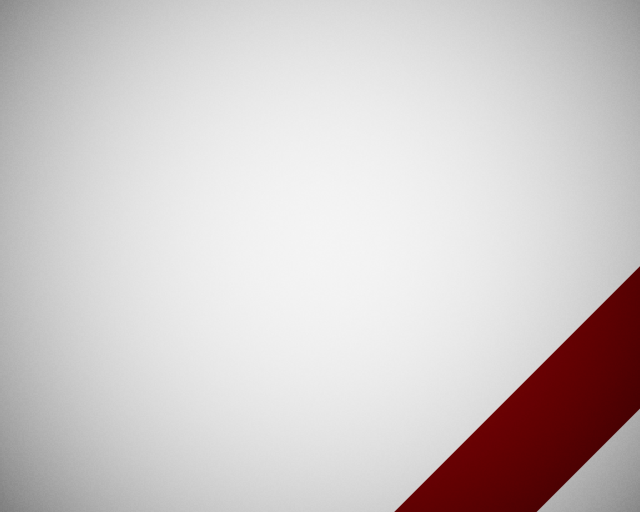
Reproduce this background procedurally as a WebGL 1 fragment shader.

```glsl
precision highp float;
// A pale grey backdrop with a soft radial vignette and fine film grain,
// crossed in the lower right corner by a dark red diagonal ribbon.
// Positions are in canvas heights, measured from the canvas centre.

uniform vec2 u_resolution;

#define GLOW_CENTER vec2(0.015, 0.025)
#define GLOW_LEVEL 0.955
#define FALLOFF_NEAR 0.40
#define FALLOFF_FAR 0.40
#define RIBBON_UPPER 0.645
#define RIBBON_LOWER 0.923
#define RIBBON_COLOR vec3(0.56, 0.008, 0.014)
#define RIBBON_CONTRAST 1.8
#define GRAIN_CELLS 410.0
#define GRAIN_AMOUNT 0.05

float hash(vec2 cell) {
  vec3 q = fract(vec3(cell.xyx) * 0.1031);
  q += dot(q, q.yzx + 33.33);
  return fract((q.x + q.y) * q.z);
}

// Brightness drops slowly near the glow and faster towards the corners.
float vignette(vec2 p) {
  vec2 d = p - GLOW_CENTER;
  float r2 = dot(d, d);
  return GLOW_LEVEL - FALLOFF_NEAR * r2 - FALLOFF_FAR * r2 * r2;
}

// Coverage of the 45 degree band, with edges smoothed over about a pixel.
float ribbonMask(vec2 p, float pixel) {
  float across = p.x - p.y;
  float halfWidth = 0.5 * (RIBBON_LOWER - RIBBON_UPPER);
  float middle = 0.5 * (RIBBON_LOWER + RIBBON_UPPER);
  float dist = (abs(across - middle) - halfWidth) * 0.7071;
  return 1.0 - smoothstep(-0.7 * pixel, 0.7 * pixel, dist);
}

void main() {
  vec2 p = (gl_FragCoord.xy - 0.5 * u_resolution) / u_resolution.y;
  float light = vignette(p);

  // Grain is strongest where the backdrop is dark.
  float grain = hash(floor(p * GRAIN_CELLS) + 500.0) - 0.5;
  float shade = light + grain * GRAIN_AMOUNT * (1.05 - light);

  vec3 backdrop = vec3(shade);
  vec3 ribbon = RIBBON_COLOR * pow(max(shade, 0.0), RIBBON_CONTRAST);
  vec3 color = mix(backdrop, ribbon, ribbonMask(p, 1.0 / u_resolution.y));
  gl_FragColor = vec4(color, 1.0);
}
```
